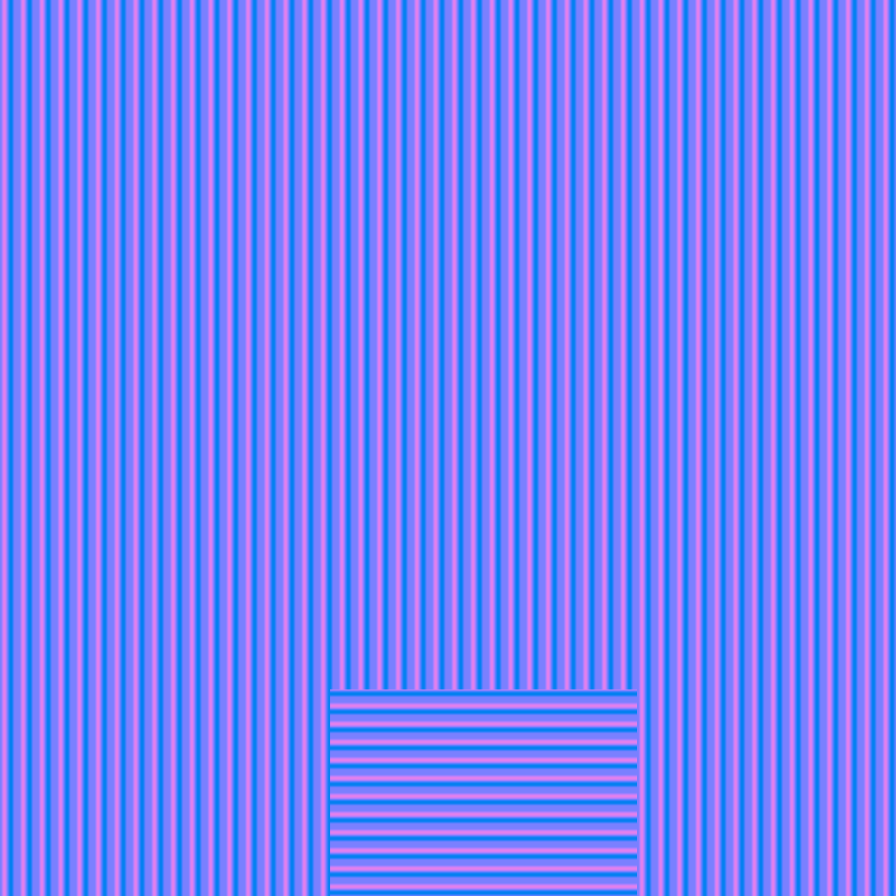
Give the GLSL for this texture map, as a Shadertoy shader.

```glsl
// Normal map of a corrugated metal wall with a door panel at the bottom.
// One periodic groove-and-ridge profile is run across the wall and, turned
// to run downward, across the door; a box mask joins the two.

const float FLAT_RED   = 0.48;
const float GROOVE_RED = 0.01;
const float RIDGE_RED  = 0.89;
const float GROOVE_DIMMING = 0.06;  // loss of blue on the steep sides
const float RIDGE_DIMMING  = 0.075;

const float WALL_PERIOD = 0.020926;
const float WALL_GROOVE = 0.0122;   // x of the first groove
const float DOOR_PERIOD = 0.02018;
const float DOOR_GROOVE = 0.8955;   // depth below the top of one groove
const vec2  DOOR_MIN = vec2(0.3685, -0.1);
const vec2  DOOR_MAX = vec2(0.7110, 0.2305);

// Distance from t to the nearest repeat of center, in periods
float wrapDistance(float t, float center) {
    return abs(fract(t - center + 0.5) - 0.5);
}

// Soft band: one inside the core, zero beyond the rim
float band(float dist, float core, float rim) {
    return 1.0 - smoothstep(core, rim, dist);
}

// Colour of the corrugation, with a groove at every whole t
vec3 corrugation(float t, float ridgeCenter, float ridgeRim) {
    float groove = band(wrapDistance(t, 0.0), 0.02, 0.22);
    float ridge = band(wrapDistance(t, ridgeCenter), 0.01, ridgeRim);
    float red = mix(mix(FLAT_RED, RIDGE_RED, ridge), GROOVE_RED, groove);
    float blue = 1.0 - GROOVE_DIMMING * pow(groove, 3.0)
                     - RIDGE_DIMMING * pow(ridge, 3.0);
    return vec3(red, 0.5, blue);
}

// Signed distance to an axis-aligned box
float boxDistance(vec2 p, vec2 low, vec2 high) {
    vec2 d = abs(p - 0.5 * (low + high)) - 0.5 * (high - low);
    return length(max(d, 0.0)) + min(max(d.x, d.y), 0.0);
}

void mainImage(out vec4 fragColor, in vec2 fragCoord) {
    vec2 uv = fragCoord / iResolution.xy;
    float soft = 0.5 / iResolution.y;

    // Upright corrugation on the wall, level corrugation on the door
    vec3 wall = corrugation((uv.x - WALL_GROOVE) / WALL_PERIOD, 0.65, 0.205);
    vec3 door = corrugation((1.0 - uv.y - DOOR_GROOVE) / DOOR_PERIOD, 0.66, 0.23);

    float doorMask = 1.0 - smoothstep(-soft, soft, boxDistance(uv, DOOR_MIN, DOOR_MAX));
    fragColor = vec4(mix(wall, door, doorMask), 1.0);
}
```
